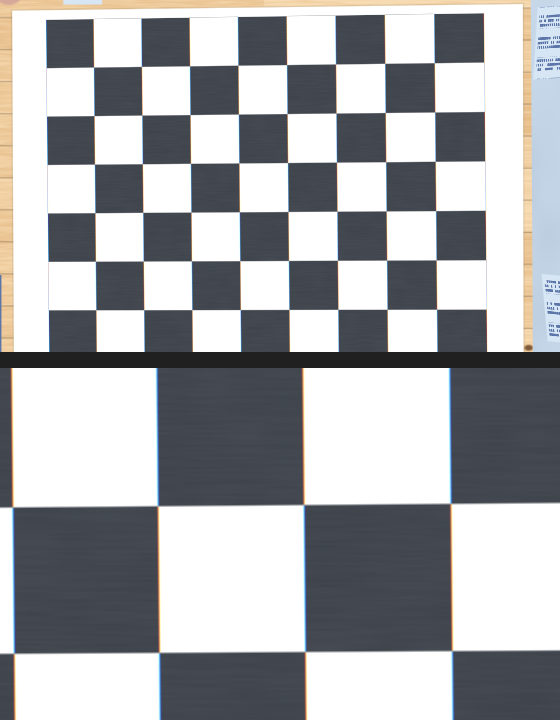
Top: the whole. Bottom: its middle third, enlarged.
Reproduce this pattern procedurally as a Shadertoy shader.

```glsl
// A printed checkerboard sheet, nine squares wide, lying on planks beside a blue-grey surface.
// A slightly skewed grid mapping drives the squares, with a fine colour fringe on their edges;
// half-plane masks, value noise and hashed dashes build the surroundings.

// Lengths are in canvas heights, with y measured downward from the top.
const vec2  GRID_ORIGIN = vec2(0.1307, 0.0560);
const float GRID_WIDTH  = 1.2448;
const float COLUMNS     = 9.0;
const float ROW_HEIGHT  = 0.1376;
const float ROW_GROWTH  = 0.0028;  // extra row height at the right side
const float GRID_RISE   = 0.0187;  // rise of the top row towards the right
const float GRID_LEAN   = 0.0095;  // rightward drift per unit down
const float COLUMN_BEND = 0.025;   // perspective widening of columns
const float FRINGE      = 0.0007;
const float SOFTNESS    = 0.0011;
const float PLANK       = 0.091;

const vec3 PAPER   = vec3(1.0);
const vec3 INK     = vec3(0.26, 0.28, 0.31);
const vec3 WOOD    = vec3(0.97, 0.86, 0.70);
const vec3 AMBER   = vec3(0.88, 0.70, 0.48);
const vec3 KNOT    = vec3(0.42, 0.27, 0.15);
const vec3 SURFACE = vec3(0.75, 0.82, 0.89);
const vec3 STICKER = vec3(0.84, 0.90, 0.96);
const vec3 MARK    = vec3(0.36, 0.46, 0.66);
const vec3 SKIN    = vec3(0.84, 0.66, 0.60);

float hash(vec2 p) {
    vec3 q = fract(vec3(p.xyx) * 0.1031);
    q += dot(q, q.yzx + 33.33);
    return fract((q.x + q.y) * q.z);
}

float noise(vec2 p) {
    vec2 i = floor(p), f = fract(p);
    f = f * f * (3.0 - 2.0 * f);
    return mix(mix(hash(i), hash(i + vec2(1, 0)), f.x),
               mix(hash(i + vec2(0, 1)), hash(i + vec2(1, 1)), f.x), f.y);
}

// Coverage of the side where d is positive
float cover(float d, float blur) { return clamp(0.5 + 0.5 * d / blur, 0.0, 1.0); }

float boxDist(vec2 p, vec2 halfSize) {
    vec2 d = abs(p) - halfSize;
    return length(max(d, 0.0)) + min(max(d.x, d.y), 0.0);
}

// Canvas position to (column, row) on the skewed grid
vec2 gridCoord(vec2 p) {
    vec2 d = p - GRID_ORIGIN;
    float s = (d.x - GRID_LEAN * d.y) / GRID_WIDTH;
    return vec2(COLUMNS * (s + COLUMN_BEND * s * (1.0 - s)),
                (d.y + GRID_RISE * s) / (ROW_HEIGHT + ROW_GROWTH * s));
}

float checker(vec2 p, float blur) {
    vec2 g = gridCoord(p);
    float w = blur / ROW_HEIGHT;
    vec2 wave = abs(mod(g - 0.5, 2.0) - 1.0) - 0.5;
    vec2 side = clamp(wave / w, -1.0, 1.0);
    float inside = cover(g.x, w) * cover(COLUMNS - g.x, w) * cover(g.y, w);
    return (0.5 + 0.5 * side.x * side.y) * inside;
}

vec3 planks(vec2 p) {
    float side = step(0.75, p.x);
    float row = p.y / PLANK + 0.45 + 0.3 * side;
    float tone = hash(vec2(floor(row), 7.0 + side));
    float grain = noise(vec2(p.x * 14.0, p.y * 150.0)) * 0.6
                + noise(vec2(p.x * 30.0, p.y * 380.0)) * 0.4;
    vec3 col = mix(WOOD, AMBER, clamp(tone * 0.65 + (grain - 0.5) * 0.6, 0.0, 1.0));
    float seam = abs(fract(row + 0.5) - 0.5) * PLANK;
    col *= 1.0 - 0.18 * (1.0 - smoothstep(0.0, 0.004, seam));
    float knot = length((p - vec2(1.502, 0.988)) * vec2(1.0, 1.5));
    return mix(col, KNOT, 0.85 * (1.0 - smoothstep(0.006, 0.018, knot)));
}

// Pale label with three bands of small abstract dashes
void addSticker(inout vec3 col, vec2 p, vec2 center, vec2 halfSize, float tilt, float blur) {
    vec2 q = p - center;
    q.y += tilt * q.x;
    q.x += tilt * q.y;
    float body = cover(-boxDist(q, halfSize), blur);
    col = mix(col, STICKER, body);
    float band = abs(fract(q.y / 0.060 + 0.5) - 0.5) * 0.060;
    vec2 cell = vec2(q.x / 0.0055, q.y / 0.0125 + 0.5);
    vec2 f = fract(cell);
    float dash = step(0.18, hash(floor(cell) + center * 91.0))
               * smoothstep(0.0, 0.2, f.x) * (1.0 - smoothstep(0.75, 1.0, f.x))
               * (1.0 - smoothstep(0.22, 0.38, abs(f.y - 0.5)));
    float area = cover(0.019 - band, blur) * cover(q.x + halfSize.x - 0.007, blur);
    col = mix(col, MARK, body * dash * area);
}

void mainImage(out vec4 fragColor, in vec2 fragCoord) {
    vec2 p = vec2(fragCoord.x, iResolution.y - fragCoord.y) / iResolution.y;
    float blur = max(SOFTNESS, 0.6 / iResolution.y);

    // Planks, with scraps along the outer edges
    vec3 col = planks(p);
    col = mix(col, STICKER, cover(-boxDist(p - vec2(0.235, 0.0), vec2(0.055, 0.013)), blur));
    col = mix(col, SKIN, cover(0.044 - length(p - vec2(0.025, -0.030)), 0.004));
    col = mix(col, MARK, cover(0.004 - p.x, blur) * step(0.78, p.y));

    // Blue-grey surface on the right
    vec3 surface = SURFACE + 0.035 * (noise(p * vec2(18.0, 9.0)) - 0.5);
    surface += 0.03 * (1.0 - smoothstep(0.0, 0.5, p.y));
    addSticker(surface, p, vec2(1.575, 0.120), vec2(0.054, 0.102), 0.06, blur);
    addSticker(surface, p, vec2(1.592, 0.878), vec2(0.045, 0.095), -0.09, blur);
    float edge = p.x - 1.508 - 0.006 * p.y;
    col = mix(col, surface, cover(edge, blur));

    // Sheet with its soft contact shadow
    float sheet = min(min(p.x - 0.0342 - 0.005 * p.y, 1.4855 + 0.002 * p.y - p.x),
                      p.y - 0.0305 + 0.0129 * p.x);
    col *= 1.0 - 0.10 * smoothstep(-0.006, 0.0, sheet);

    // Printed squares: fine streaks and a small sideways colour fringe
    float streak = noise(p * vec2(25.0, 430.0)) - 0.5;
    vec3 ink = INK + 0.018 * streak + 0.012 * (noise(p * 30.0) - 0.5);
    vec2 shift = vec2(FRINGE, 0.0);
    vec3 amount = vec3(checker(p + shift, blur), checker(p, blur), checker(p - shift, blur));
    col = mix(col, mix(PAPER, ink, amount), cover(sheet, blur));

    fragColor = vec4(col, 1.0);
}
```
